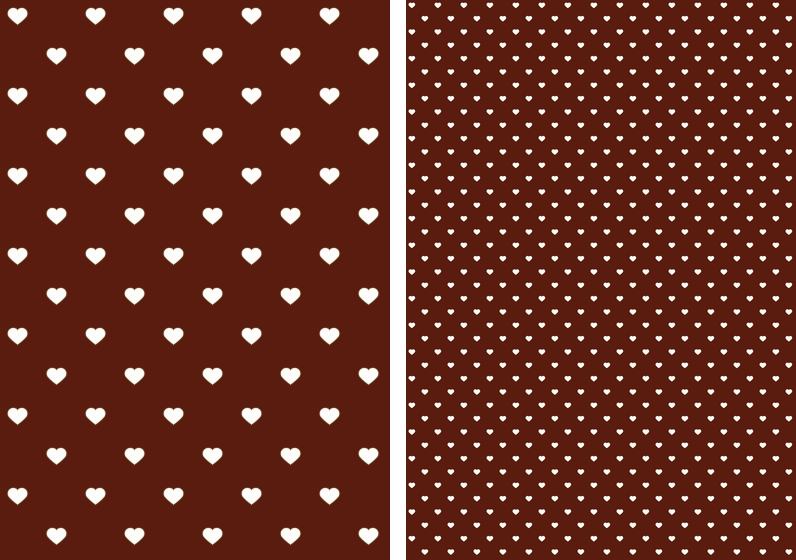
Left, the tile; right, the same tile 3 across and 3 down.
Give the GLSL for this pattern, as a Shadertoy shader.

```glsl
// Small cream-edged white hearts on a dark red-brown ground, in staggered rows.
// Two interleaved 5 x 7 lattices hold a heart built from two tangent arcs,
// mirrored about its axis; whole lattice counts make the canvas tile.

const vec2 REPEATS = vec2(5.0, 7.0);
const vec2 FIRST_HEART = vec2(0.225, 0.831);  // lobe centre line, in cells
const float HALF_WIDTH = 0.0177;              // of the canvas height

const vec3 GROUND = vec3(0.35, 0.11, 0.06);
const vec3 HALO   = vec3(0.35, 0.18, 0.08);
const vec3 CREAM  = vec3(0.91, 0.88, 0.78);
const vec3 WHITE  = vec3(0.99, 0.99, 0.98);

// Distance to a heart of half width 1: round lobes, slightly bowed sides
float heartDistance(vec2 p, float lobeX, float tipY, float joinAngle) {
    p.x = abs(p.x);
    float lobeRadius = 1.0 - lobeX;
    vec2 fromLobe = p - vec2(lobeX, 0.0);
    vec2 join = vec2(cos(joinAngle), sin(joinAngle));

    // The side arc touches the lobe along "join" and ends at the tip
    vec2 tip = vec2(-lobeX, tipY);
    float shift = (dot(tip, tip) - lobeRadius * lobeRadius)
                / (2.0 * (lobeRadius - dot(tip, join)));
    bool onSide = p.y < 0.0 && join.x * fromLobe.y < join.y * fromLobe.x;
    return onSide ? length(fromLobe + shift * join) - shift - lobeRadius
                  : length(fromLobe) - lobeRadius;
}

// Heart distance within a wrapped lattice; cellSize is in heart units
float heartLattice(vec2 cells, vec2 cellSize) {
    vec2 local = (fract(cells + 0.5) - 0.5) * cellSize;
    return heartDistance(local, 0.43, -1.12, radians(-42.0));
}

// Smooth coverage of the region inside a given distance
float coverage(float d, float edge, float softness) {
    return 1.0 - smoothstep(edge - softness, edge + softness, d);
}

void mainImage(out vec4 fragColor, in vec2 fragCoord) {
    vec2 canvas = vec2(iResolution.x / iResolution.y, 1.0);
    vec2 cellSize = canvas / REPEATS / HALF_WIDTH;
    vec2 cells = fragCoord / iResolution.xy * REPEATS - FIRST_HEART;

    // Staggered rows: the second lattice sits half a cell away
    float d = min(heartLattice(cells, cellSize),
                  heartLattice(cells - 0.5, cellSize));
    float softness = 0.7 / (iResolution.y * HALF_WIDTH);

    // Faint olive halo, thin cream rim, white body
    vec3 color = mix(GROUND, HALO, coverage(d, 0.09, softness));
    color = mix(color, CREAM, coverage(d, 0.0, softness));
    color = mix(color, WHITE, coverage(d, -0.06, softness));
    fragColor = vec4(color, 1.0);
}
```
